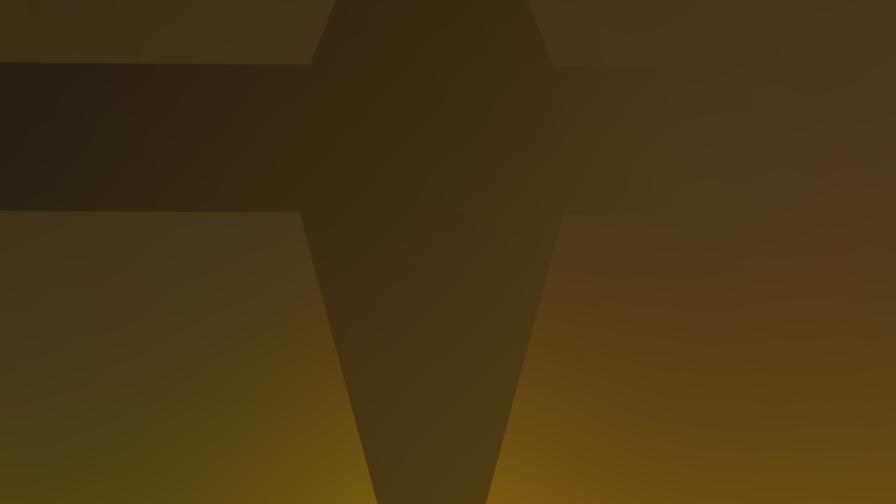
Give the GLSL for this background, as a WebGL 2 fragment shader.

```glsl
#version 300 es
precision highp float;

#define COLUMN_X 0.8565
#define BAR_Y 0.729
#define BAR_HALF 0.147
#define BAR_TILT 0.007
#define BAR_FADE vec2(1.05, 1.5)
#define GLOW_FALLOFF 2.2
#define GLOW_SPOT 0.33
#define MOTTLE 0.010
#define DUSK vec3(0.25, 0.19, 0.10)
#define SHADE_DARK vec3(0.165, 0.12, 0.065)
#define SHADE_LIGHT vec3(0.30, 0.225, 0.07)

uniform vec2 u_resolution;
out vec4 fragColor;

vec2 hashGradient(vec2 cell) {
    vec2 h = vec2(dot(cell, vec2(127.1, 311.7)), dot(cell, vec2(269.5, 183.3)));
    return fract(sin(h) * 43758.5) * 2.0 - 1.0;
}

float gradientNoise(vec2 p) {
    vec2 i = floor(p), f = fract(p);
    vec2 w = f * f * f * (f * (f * 6.0 - 15.0) + 10.0);
    vec2 e = vec2(0.0, 1.0);
    float low = mix(dot(hashGradient(i), f),
                    dot(hashGradient(i + e.yx), f - e.yx), w.x);
    float high = mix(dot(hashGradient(i + e.xy), f - e.xy),
                     dot(hashGradient(i + e.yy), f - e.yy), w.x);
    return mix(low, high, w.y);
}

// Column that narrows toward both ends, joined with a slightly tilted bar
float beamDistance(vec2 p) {
    float halfWidth = min(0.1076 + 0.2674 * p.y, 0.19 + 0.4 * (1.0 - p.y));
    float column = (abs(p.x - COLUMN_X) - halfWidth) * 0.95;
    float bar = abs(p.y + BAR_TILT * p.x - BAR_Y) - BAR_HALF;
    return min(column, bar);
}

// Dusky field lit from below, greener on the left and warmer on the right
vec3 backdrop(vec2 p, float across) {
    float strength = mix(0.35, 0.75, smoothstep(0.0, 1.2, p.x));
    vec2 toSpot = p - vec2(COLUMN_X, 0.0);
    float glow = strength * exp(-GLOW_FALLOFF * p.y)
               + GLOW_SPOT * exp(-10.0 * dot(toSpot, toSpot));
    vec3 amber = mix(vec3(0.48, 0.41, 0.05), vec3(0.48, 0.33, 0.065),
                     smoothstep(0.0, 0.75, across));
    return mix(DUSK * mix(0.92, 1.05, across), amber, glow);
}

// Shade brightens rightward and downward
vec3 beamColor(vec2 p) {
    float light = 0.67 * p.x + 0.6 * (0.72 - p.y);
    return mix(SHADE_DARK, SHADE_LIGHT, clamp(light, 0.0, 1.1));
}

void main() {
    vec2 p = gl_FragCoord.xy / u_resolution.y;
    float across = gl_FragCoord.x / u_resolution.x;
    float edge = 1.0 / u_resolution.y;

    float cover = 1.0 - smoothstep(-edge, edge, beamDistance(p));
    cover *= 1.0 - smoothstep(BAR_FADE.x, BAR_FADE.y, p.x);
    vec3 color = mix(backdrop(p, across), beamColor(p), cover);

    // Faint drift of hue between red and green
    float drift = gradientNoise(p * 4.0) + 0.5 * gradientNoise(p * 9.0 + 7.3);
    color += MOTTLE * drift * vec3(1.0, -0.5, -0.3);

    fragColor = vec4(clamp(color, 0.0, 1.0), 1.0);
}
```
